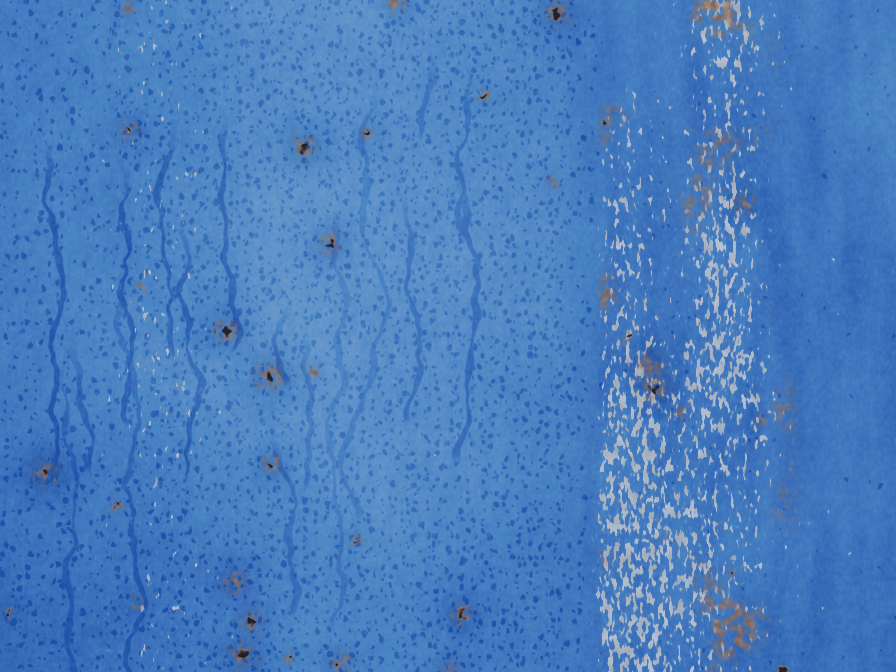
Write a WebGL 1 fragment shader that draws this texture.

```glsl
precision highp float;
// Weathered blue painted metal with water drops, drips, flaked paint and rust spots.

uniform vec2 u_resolution;

const vec3 DEEP_BLUE = vec3(0.15, 0.36, 0.685);
const vec3 MID_BLUE = vec3(0.23, 0.44, 0.73);
const vec3 SKY_BLUE = vec3(0.285, 0.515, 0.765);
const vec3 PALE_BLUE = vec3(0.37, 0.57, 0.785);
const vec3 FLAKE_GREY = vec3(0.70, 0.72, 0.76);
const vec3 RUST_ORANGE = vec3(0.60, 0.43, 0.32);
const vec3 PIT_BLACK = vec3(0.12, 0.09, 0.09);
const float WET_EDGE = 0.88;       // drops end here, flaking begins
const float DROP_SPACING = 0.0165;
const float MIST_SPACING = 0.0115;
const float DRIP_WIDTH = 0.0048;
const int DRIP_COUNT = 17;
const int RUST_COUNT = 36;

float hash(vec2 p) {
  vec3 q = fract(p.xyx * 0.1031);
  q += dot(q, q.yzx + 33.33);
  return fract((q.x + q.y) * q.z);
}

float gradDot(vec2 cell, vec2 offset) {
  float angle = 6.2832 * hash(cell);
  return dot(vec2(cos(angle), sin(angle)), offset);
}

// Gradient noise, roughly -1 to 1
float noise(vec2 p) {
  vec2 i = floor(p), f = p - i;
  vec2 u = f * f * f * (f * (f * 6.0 - 15.0) + 10.0);
  vec2 e = vec2(1.0, 0.0);
  float low = mix(gradDot(i, f), gradDot(i + e.xy, f - e.xy), u.x);
  float high = mix(gradDot(i + e.yx, f - e.yx), gradDot(i + e.xx, f - e.xx), u.x);
  return 1.4 * mix(low, high, u.y);
}

float bump(float x, float center, float width) {
  float d = (x - center) / width;
  return exp(-d * d);
}

// Scattered beads, one per grid cell; negative values are their bright rims
float drops(vec2 p, float spacing, float fill, float px) {
  vec2 g = p / spacing, home = floor(g);
  float soft = 0.04 + 0.7 * px / spacing, mask = 0.0, rim = 0.0;
  for (int j = -1; j <= 1; j++) {
    for (int i = -1; i <= 1; i++) {
      vec2 cell = home + vec2(float(i), float(j));
      vec2 center = cell + 0.1 + 0.8 * vec2(hash(cell), hash(cell + 57.3));
      float radius = mix(0.12, 0.27, hash(cell + 91.7));
      float present = step(hash(cell + 17.3), fill);
      float d = length((g - center) * vec2(1.1, 0.88));
      mask = max(mask, present * (1.0 - smoothstep(radius - soft, radius + soft, d)));
      rim = max(rim, present * bump(d, radius + 0.1, 0.09));
    }
  }
  return mask - 0.22 * rim * (1.0 - mask);
}

// Wobbling runs of water
float drips(vec2 p, float px) {
  float mask = 0.0;
  for (int i = 0; i < DRIP_COUNT; i++) {
    float id = float(i);
    float top = mix(0.35, 0.98, hash(vec2(id, 3.0)));
    float bottom = top - mix(0.15, 0.85, hash(vec2(id, 11.0)));
    float x = 0.74 * (id + 2.0 * hash(vec2(id, 23.0))) / float(DRIP_COUNT);
    x += 0.035 * noise(vec2(p.y * 4.5, id * 7.3)) + 0.016 * noise(vec2(p.y * 15.0, id * 3.7));
    x += 0.005 * noise(vec2(p.y * 45.0, id * 2.3));
    float width = DRIP_WIDTH * (0.85 + 0.7 * noise(vec2(p.y * 22.0, id * 5.3)));
    float line = 1.0 - smoothstep(width - px, width + px, abs(p.x - x));
    float ends = smoothstep(0.0, 0.1, top - p.y) * smoothstep(0.0, 0.02, p.y - bottom);
    mask = max(mask, line * ends * mix(0.5, 1.0, hash(vec2(id, 37.0))));
  }
  return mask;
}

// x: orange stain, y: black pit, z: dark damp halo
vec3 rustSpots(vec2 p) {
  vec3 spots = vec3(0.0);
  vec2 warped = p + 0.008 * vec2(noise(p * 90.0), noise(p * 90.0 + 31.0));
  float patchy = smoothstep(-0.5, 0.35, noise(p * 100.0));
  for (int i = 0; i < RUST_COUNT; i++) {
    float id = float(i), size = hash(vec2(id, 71.0));
    vec2 center = vec2(1.2 * hash(vec2(id, 53.0)), pow(hash(vec2(id, 61.0)), 1.9));
    float d = length(warped - center), radius = mix(0.007, 0.018, size * size);
    float pit = (1.0 - smoothstep(0.2, 0.48, d / radius)) * step(0.4, hash(vec2(id, 83.0)));
    spots = max(spots, vec3(bump(d, 0.0, radius) * patchy, pit, bump(d, 0.0, 2.7 * radius) * size));
  }
  return spots;
}

vec3 paint(float tone) {
  vec3 color = mix(DEEP_BLUE, MID_BLUE, clamp(tone, -0.5, 1.0));
  color = mix(color, SKY_BLUE, clamp(tone - 1.0, 0.0, 1.0));
  return mix(color, PALE_BLUE, clamp(tone - 2.0, 0.0, 1.5));
}

void main() {
  float px = 1.0 / u_resolution.y;
  vec2 p = gl_FragCoord.xy * px;
  float cloud = noise(p * 3.0) + 0.5 * noise(p * 8.0);
  float wet = 1.0 - smoothstep(WET_EDGE - 0.06, WET_EDGE + 0.03, p.x + 0.02 * cloud);

  // Paint tone: hazy on the wet side, streaked on the dry side
  float haze = 1.45 + 1.65 * bump(p.x, 0.52, 0.33) - 1.0 * (1.0 - smoothstep(0.0, 0.5, p.y));
  float streaks = 0.95 + 0.6 * noise(p * vec2(26.0, 4.0)) + 0.65 * p.y;
  float tone = mix(streaks, haze, wet) + 0.55 * cloud;
  tone += 0.25 * noise(p * vec2(45.0, 25.0));
  tone += 0.28 * noise(p * 75.0) + 0.38 * noise(p * vec2(190.0, 140.0));

  // Water
  float fill = wet * (0.5 + 0.4 * smoothstep(0.1, 0.35, p.x));
  vec2 q = p + 0.003 * vec2(noise(p * 110.0), noise(p * 110.0 + 19.0));
  float beads = drops(q, DROP_SPACING, fill, px);
  float mist = 0.8 * drops(q + 3.7, MIST_SPACING, 0.35 * fill + 0.03, px);
  float runs = drips(p, px);
  vec3 rust = rustSpots(p);
  float water = max(max(beads, mist) + min(min(beads, mist), 0.0), 1.15 * runs);
  tone -= 1.75 * water + 1.5 * rust.z;
  vec3 color = paint(tone);

  // Flaked paint in upright bands
  float density = 1.05 * bump(p.x, 1.08, 0.075) * smoothstep(0.25, 0.5, p.y);
  density += 0.85 * bump(p.x, 0.93, 0.05) * (1.0 - smoothstep(0.78, 0.95, p.y));
  density += 0.8 * bump(p.x, 1.03, 0.15) * (1.0 - smoothstep(0.3, 0.55, p.y));
  density = density * smoothstep(0.87, 0.90, p.x) + 0.52 * bump(p.x, 0.24, 0.08);
  density += 0.35 * cloud * min(density, 1.0);
  float grain = noise(p * vec2(115.0, 48.0)) + 0.65 * noise(p * vec2(230.0, 110.0));
  float limit = mix(1.2, 0.2, clamp(density, 0.0, 1.1));
  float flake = smoothstep(limit - 0.06, limit + 0.12, grain);
  float scuff = smoothstep(limit - 0.45, limit + 0.1, grain);
  color = mix(color, PALE_BLUE, 0.5 * scuff);
  color = mix(color, FLAKE_GREY + 0.08 * noise(p * 50.0), 0.92 * flake);

  // Rust
  float stain = smoothstep(0.2, 0.65, noise(p * 8.0 + 4.0)) * smoothstep(0.2, 0.6, density);
  stain *= smoothstep(-0.35, 0.45, noise(p * 65.0)) * step(0.6, p.x);
  color = mix(color, RUST_ORANGE + 0.1 * noise(p * 120.0), 0.85 * max(stain, rust.x));
  color = mix(color, PIT_BLACK, 0.9 * rust.y);
  gl_FragColor = vec4(color, 1.0);
}
```
